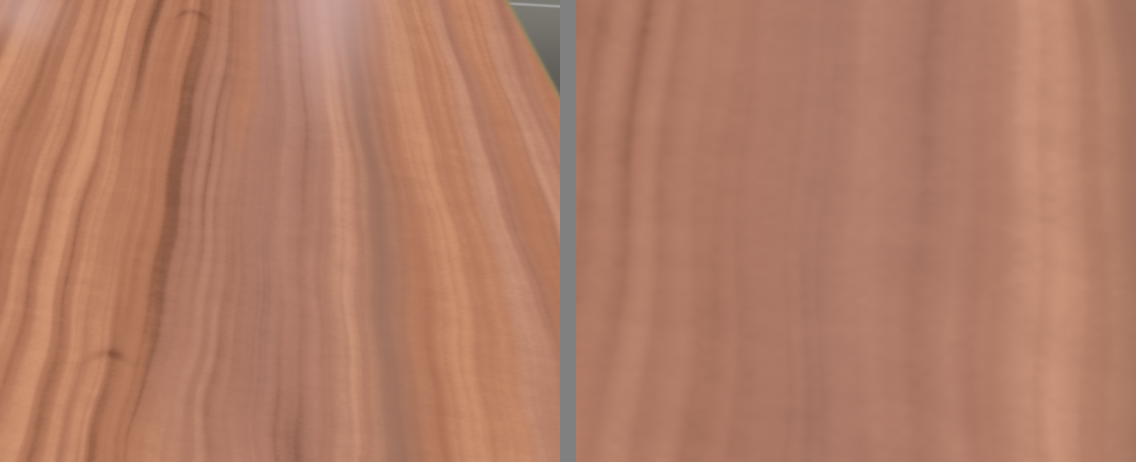
Left: the whole. Right: its middle third, enlarged.
This texture is drawn by a Shadertoy shader. Its source:

```glsl
// Glossy reddish-brown wooden table top, its streaked grain fanning out in perspective.

const vec3 DARK_WOOD  = vec3(0.50, 0.31, 0.22);
const vec3 MID_WOOD   = vec3(0.70, 0.47, 0.36);
const vec3 LIGHT_WOOD = vec3(0.82, 0.59, 0.45);
const vec3 ROSY_TINT  = vec3(0.97, 1.02, 1.14);
const vec3 GREY_BROWN = vec3(0.55, 0.41, 0.36);
const vec3 SHEEN      = vec3(0.80, 0.65, 0.63);
const vec3 FLOOR_GREY = vec3(0.47, 0.46, 0.43);
const vec3 RIM_OLIVE  = vec3(0.60, 0.53, 0.36);

vec2 hash2(vec2 p) {
    vec2 q = vec2(dot(p, vec2(127.1, 311.7)), dot(p, vec2(269.5, 183.3)));
    return fract(sin(q) * 43758.55);
}

// Gaussian bump of height 1
float bump(float x, float centre, float width) {
    float d = (x - centre) / width;
    return exp(-d * d);
}

// Smooth cellular noise: random cell values blended by distance
float softCells(vec2 p, float seed) {
    vec2 cell = floor(p);
    float total = 0.0, weights = 0.0;
    for (int j = -1; j <= 1; j++)
    for (int i = -1; i <= 1; i++) {
        vec2 id = cell + vec2(i, j);
        vec2 r = hash2(id + seed);
        vec2 d = id + 0.15 + 0.7 * r - p;
        float w = exp(-5.0 * dot(d, d));
        total += w * hash2(id + seed + 57.3).x;
        weights += w;
    }
    return total / weights;
}

// Scattered dark growth lines, crisp on one side and feathered on the other
float growthLines(float u, float y, float count, float seed) {
    float x = u * count, cell = floor(x), sum = 0.0;
    for (int i = -1; i <= 1; i++) {
        float id = cell + float(i);
        vec2 r = hash2(vec2(id, seed));
        float d = x - (id + 0.2 + 0.6 * r.x);
        float width = mix(0.06, 0.16, r.y) * (d > 0.0 ? 2.2 : 1.0);
        float fade = 0.65 + 0.35 * sin(y * 5.0 + r.x * 40.0);
        sum += bump(d, 0.0, width) * fade * mix(0.3, 1.0, r.y);
    }
    return sum;
}

// Across-grain coordinate: perspective fan, wavy drift and a kink low on the left
float grainCoord(vec2 p) {
    float u = (p.x - 0.5) / (1.0 + 0.8 * (1.0 - p.y));
    u += 0.007 * sin(p.y * 5.0 + u * 9.0 + 0.6);
    u += 0.003 * sin(p.y * 13.0 + u * 21.0 + 1.0);
    u += 0.0014 * sin(p.y * 31.0 + u * 37.0);
    u += 0.03 * smoothstep(0.28, 0.04, p.y) * bump(p.x, 0.25, 0.12);
    return u;
}

// Short curved mark where the grain closes round a knot
float knot(vec2 p, vec2 centre, float size) {
    vec2 d = (p - centre) / size;
    return bump(d.y + 0.5 * d.x * d.x, 0.0, 0.22) * bump(d.x, 0.0, 0.8);
}

// Brightness of the wood, 0 dark to 1 light
float woodTone(vec2 p, float u) {
    float contrast = mix(1.2, 0.8, smoothstep(0.25, 0.5, p.x));
    float tone = 0.50 * (softCells(vec2(u * 16.0, p.y * 0.9), 3.0) - 0.5);
    tone += 0.42 * (softCells(vec2(u * 42.0, p.y * 1.3), 11.0) - 0.5);
    tone += 0.20 * (softCells(vec2(u * 110.0, p.y * 2.5), 23.0) - 0.5);
    tone -= 0.36 * growthLines(u, p.y, 25.0, 5.0);
    tone -= 0.14 * growthLines(u, p.y, 58.0, 9.0);
    tone *= contrast;
    // Broad bands that run the whole length
    tone += 0.24 * bump(u, -0.10, 0.022) + 0.16 * bump(u, 0.27, 0.03);
    tone -= 0.30 * bump(u, -0.137, 0.011) + 0.12 * bump(u, -0.19, 0.03);
    tone -= 0.20 * bump(u, 0.022, 0.016);
    tone -= 0.35 * knot(p, vec2(0.19, 0.235), 0.045);
    tone -= 0.30 * knot(p, vec2(0.34, 0.975), 0.03);
    // Faint cross figure and fine flecks
    tone += 0.07 * (softCells(vec2(p.x * 22.0, p.y * 60.0 + p.x * 14.0), 31.0) - 0.5);
    tone += 0.06 * (softCells(p * vec2(150.0, 190.0), 41.0) - 0.5);
    return clamp(tone + 0.64, 0.0, 1.0);
}

vec3 woodColour(vec2 p) {
    float u = grainCoord(p);
    float tone = woodTone(p, u);
    vec3 wood = mix(DARK_WOOD, MID_WOOD, smoothstep(-0.15, 0.55, tone));
    wood = mix(wood, LIGHT_WOOD, smoothstep(0.45, 1.05, tone));
    // Rosy haze in the middle and in scattered streaks
    float rosy = 0.7 * bump(p.x, 0.57, 0.13);
    rosy += 0.6 * smoothstep(0.5, 0.8, softCells(vec2(u * 20.0, p.y * 1.2), 71.0));
    wood *= mix(vec3(1.0), ROSY_TINT, min(rosy, 1.0));
    return mix(wood, GREY_BROWN, 0.55 * bump(u, 0.122, 0.02));
}

// Soft window reflections along the far edge
vec3 addSheen(vec3 wood, vec2 p) {
    float far = bump(p.x, 0.59, 0.085) * smoothstep(0.66, 1.04, p.y);
    float corner = bump(p.x, 0.04, 0.07) * bump(p.y, 0.98, 0.07);
    return mix(wood, SHEEN, clamp(0.8 * far + 0.65 * corner, 0.0, 1.0));
}

// Grey floor with a pale joint, seen past the table edge
vec3 floorColour(vec2 p) {
    vec3 grey = FLOOR_GREY * mix(0.78, 1.03, smoothstep(0.80, 1.0, p.y));
    float joint = bump(p.y + 0.07 * (p.x - 0.9), 0.993, 0.003);
    return mix(grey, vec3(0.72), 0.7 * joint);
}

void mainImage(out vec4 fragColor, in vec2 fragCoord) {
    vec2 p = fragCoord / iResolution.xy;
    vec3 colour = addSheen(woodColour(p), p);
    float pastEdge = p.x - 0.905 - 0.45 * (1.0 - p.y);
    colour = mix(colour, floorColour(p), smoothstep(-0.004, 0.004, pastEdge));
    colour = mix(colour, RIM_OLIVE, 0.6 * bump(pastEdge, 0.0, 0.005));
    fragColor = vec4(colour, 1.0);
}
```
